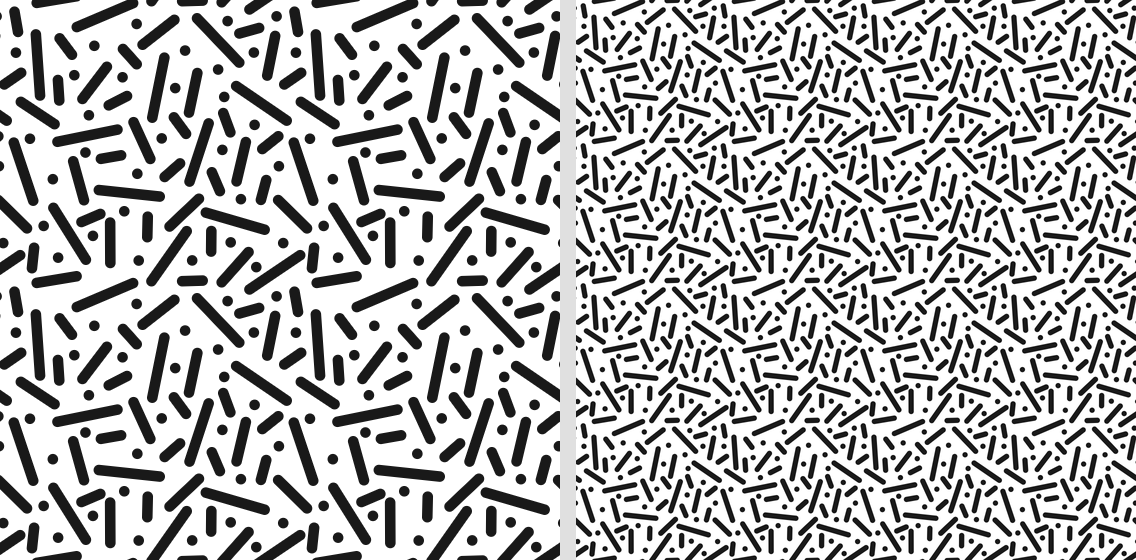
Left: one tile. Right: repeated 2 by 2.
This pattern is drawn by a Shadertoy shader. Its source:

```glsl
// Scattered round-ended sticks in three lengths with dots between them, black on white.
// Long sticks sit on a rotated square lattice of 13 points per tile; medium sticks,
// short sticks and dots then fill the gaps, each taking the roomiest of a few tries.

const float PI = 3.14159265;
const float TILES = 2.0;            // whole repeats across the canvas
const float LATTICE = 13.0;         // lattice points per repeat, 3*3 + 2*2
const float RADIUS = 0.068;         // half thickness, in lattice steps
const float LONG_HALF = 0.394;      // half lengths of the stick axes
const float MEDIUM_HALF = 0.26;
const float SHORT_HALF = 0.132;
const vec3 INK = vec3(0.098);
const vec3 PAPER = vec3(1.0);
const mat2 TURN = mat2(cos(1.94), sin(1.94), -sin(1.94), cos(1.94));

// Three random values in 0..1 from an integer seed.
vec3 hash3(uint n) {
    uvec3 v = uvec3(n, n + 7919u, n + 104729u) * 747796405u + 2891336453u;
    v = ((v >> ((v >> 28u) + 4u)) ^ v) * 277803737u;
    v = (v >> 22u) ^ v;
    return vec3(v >> 8u) / 16777216.0;
}

// Lattice cell number that repeats with the tile.
uint cellId(vec2 cell) {
    return uint(mod(2.0 * cell.x + 3.0 * cell.y, LATTICE) + 0.5) % 13u;
}

// Squared distance to a stick axis; a stick is its centre and its unit direction.
float axisSquared(vec2 p, vec4 s, float halfLength) {
    vec2 v = p - s.xy;
    v -= s.zw * clamp(dot(v, s.zw), -halfLength, halfLength);
    return dot(v, v);
}

// Squared distance to the nearest of four sticks.
float roomAt(vec2 p, vec4 a, vec4 b, vec4 c, vec4 d, vec4 halves) {
    return min(min(axisSquared(p, a, halves.x), axisSquared(p, b, halves.y)),
               min(axisSquared(p, c, halves.z), axisSquared(p, d, halves.w)));
}

// Long stick: evenly shared angles in shuffled order, shifted sideways only.
vec4 longStick(vec2 site, uint id) {
    vec3 h = hash3(id);
    uint shuffled = (id * id * id * id * id) % 13u;
    float angle = PI * (float(shuffled) + 0.8 * h.x) / LATTICE;
    vec2 along = vec2(cos(angle), sin(angle));
    return vec4(site + vec2(-along.y, along.x) * 0.24 * (h.y - 0.5), along);
}

// Try with the most room among four sticks; moved far away if none has enough.
vec4 place(vec2 site, uint seed, float halfLength, mat2 spread, float minRoom, int tries,
           vec4 a, vec4 b, vec4 c, vec4 d, vec4 halves) {
    vec3 h = hash3(seed);
    vec2 along = vec2(cos(PI * h.z), sin(PI * h.z));
    vec4 best = vec4(99.0, 99.0, 1.0, 0.0);
    float bestRoom = minRoom * minRoom;
    for (int i = 0; i < tries; i++) {
        vec2 center = site + spread * (2.0 * fract(h.xy + float(i) * vec2(0.7549, 0.5698)) - 1.0);
        vec2 arm = along * halfLength;
        float room = min(roomAt(center + arm, a, b, c, d, halves),
                         roomAt(center - arm, a, b, c, d, halves));
        if (halfLength > 0.2) room = min(room, roomAt(center, a, b, c, d, halves));
        if (room > bestRoom) { bestRoom = room; best = vec4(center, along); }
        along = TURN * along;
    }
    return best;
}

void mainImage(out vec4 fragColor, in vec2 fragCoord) {
    vec2 uv = TILES * fragCoord / iResolution.xy;
    vec2 q = vec2(3.0 * uv.x + 2.0 * uv.y, 3.0 * uv.y - 2.0 * uv.x);
    vec2 base = floor(q), p = q - base;
    vec4 longs[16], mediums[5], shorts[4];
    float d2 = 9.0;

    // Long sticks on the lattice points
    for (int i = 0; i < 16; i++) {
        vec2 c = vec2(i % 4, i / 4) - 1.0;
        longs[i] = longStick(c, cellId(base + c));
        d2 = min(d2, axisSquared(p, longs[i], LONG_HALF));
    }
    // Medium sticks in this cell (index 2) and below, left, right, above
    for (int i = 0; i < 5; i++) {
        int x = i == 1 ? -1 : i == 3 ? 1 : 0;
        int y = i == 0 ? -1 : i == 4 ? 1 : 0;
        int k = (y + 1) * 4 + x + 1;
        vec2 c = vec2(x, y);
        mediums[i] = place(c + 0.5, cellId(base + c) + 13u, MEDIUM_HALF, mat2(0.13), 0.145, 6,
            longs[k], longs[k + 1], longs[k + 4], longs[k + 5], vec4(LONG_HALF));
        d2 = min(d2, axisSquared(p, mediums[i], MEDIUM_HALF));
    }
    // Short sticks on the cell edges: bottom, left, right, top
    mat2 diamond = mat2(0.095, 0.095, 0.095, -0.095);
    vec4 mixedHalves = vec4(LONG_HALF, LONG_HALF, MEDIUM_HALF, MEDIUM_HALF);
    for (int i = 0; i < 4; i++) {
        bool flatEdge = i == 0 || i == 3;
        vec2 c = vec2(i == 2, i == 3);
        int k = 5 + (i == 2 ? 1 : 0) + (i == 3 ? 4 : 0);
        vec2 middle = flatEdge ? vec2(0.5, 0.0) : vec2(0.0, 0.5);
        shorts[i] = place(c + middle, cellId(base + c) + (flatEdge ? 26u : 39u),
            SHORT_HALF, diamond, 0.168, 8, longs[k], longs[k + (flatEdge ? 1 : 4)],
            mediums[2], mediums[i < 2 ? i : i + 1], mixedHalves);
        d2 = min(d2, axisSquared(p, shorts[i], SHORT_HALF));
    }
    // Dot in the quarter of the cell around this point
    int x = int(p.x > 0.5), y = int(p.y > 0.5);
    vec4 dotSpot = place(0.25 + 0.5 * vec2(x, y), cellId(base) + 52u + 13u * uint(x + 2 * y),
        0.0, mat2(0.13), 0.185, 10, longs[5 + x + 4 * y], mediums[2],
        shorts[3 * y], shorts[1 + x], vec4(LONG_HALF, MEDIUM_HALF, SHORT_HALF, SHORT_HALF));
    d2 = min(d2, axisSquared(p, dotSpot, 0.0));

    float pixel = TILES * sqrt(LATTICE) / iResolution.y;
    float cover = clamp(0.5 - (sqrt(d2) - RADIUS) / pixel, 0.0, 1.0);
    fragColor = vec4(mix(PAPER, INK, cover), 1.0);
}
```
